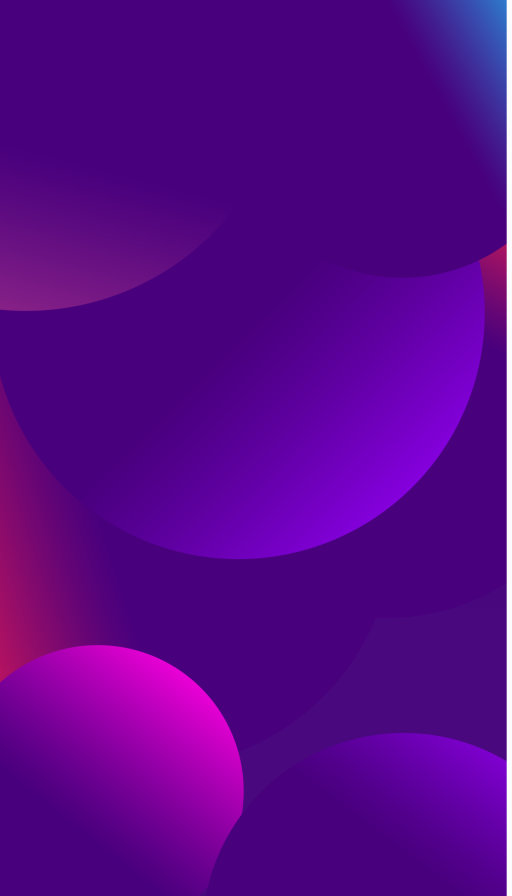
A Shadertoy shader for this background:

```glsl
const vec3 VIOLET = vec3(0.283, 0.0, 0.49);

// Lays a violet disc over the colour; its tint grows along a direction
// between two distances measured from the centre.
void disc(inout vec3 col, vec2 p, vec2 centre, float radius,
          vec2 dir, float start, float end, vec3 tint) {
    vec2 q = p - centre;
    float t = clamp((dot(q, normalize(dir)) - start) / (end - start), 0.0, 1.0);
    vec3 fill = mix(VIOLET, tint, pow(t, 1.2));
    float edge = 0.75 / iResolution.y;
    col = mix(col, fill, 1.0 - smoothstep(-edge, edge, length(q) - radius));
}

void mainImage(out vec4 fragColor, in vec2 fragCoord) {
    vec2 p = fragCoord / iResolution.y;

    // Backdrop, slightly paler near the bottom
    vec3 col = mix(vec3(0.285, 0.03, 0.495), VIOLET, smoothstep(0.3, 0.55, p.y));

    // Red glows at the sides
    disc(col, p, vec2(0.430, 0.564), 0.254, vec2(0.5, 0.87), 0.097, 0.21, vec3(0.68, 0.08, 0.38));
    disc(col, p, vec2(0.169, 0.414), 0.271, vec2(-0.95, -0.3), 0.05, 0.21, vec3(0.70, 0.07, 0.38));

    // Large central disc
    disc(col, p, vec2(0.266, 0.651), 0.275, vec2(0.7, -0.71), 0.015, 0.275, vec3(0.52, 0.0, 0.87));

    // Upper discs: rose on the left, blue on the right
    disc(col, p, vec2(0.029, 0.947), 0.294, vec2(-0.25, -0.97), 0.107, 0.292, vec3(0.53, 0.13, 0.53));
    disc(col, p, vec2(0.449, 0.887), 0.197, vec2(0.877, 0.48), 0.037, 0.156, vec3(0.18, 0.48, 0.80));

    // Lower discs: magenta, then purple in front
    disc(col, p, vec2(0.109, 0.117), 0.163, vec2(0.62, 0.78), -0.05, 0.163, vec3(0.92, 0.0, 0.84));
    disc(col, p, vec2(0.4505, -0.043), 0.225, vec2(0.6, 0.8), 0.07, 0.225, vec3(0.50, 0.0, 0.82));

    // White strip along the right side
    float x = fragCoord.x / iResolution.x;
    float soft = 0.5 / iResolution.x;
    col = mix(col, vec3(0.99, 0.99, 1.0), smoothstep(-soft, soft, x - 0.9895));

    fragColor = vec4(col, 1.0);
}
```
